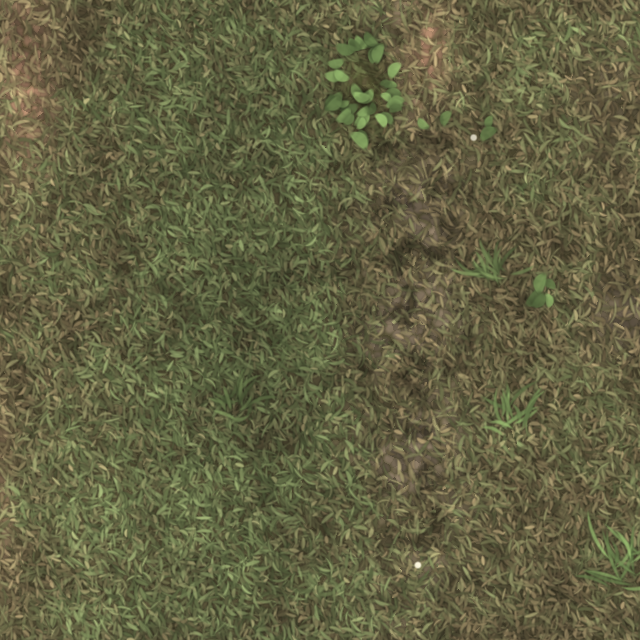
A three.js fragment shader for this texture:

```glsl
varying vec2 vUv;

#define GREEN vec3(0.415, 0.465, 0.295)
#define STRAW vec3(0.535, 0.470, 0.335)
#define SOIL vec3(0.460, 0.405, 0.335)
#define CLAY vec3(0.630, 0.480, 0.385)
#define SHADE vec3(0.240, 0.235, 0.125)
#define LEAF vec3(0.480, 0.590, 0.350)
#define BLADE_LAYERS 10
#define BLADE_WIDTH 0.0026
#define SOFTNESS 0.0022
#define LEAN 2.0
#define LEAN_SPREAD 2.5
#define SHADOW 0.24

vec2 hash2(vec2 p) {
  vec3 q = fract(p.xyx * vec3(0.1031, 0.1030, 0.0973));
  q += dot(q, q.yzx + 33.33);
  return fract((q.xx + q.yz) * q.zy);
}

// Layered sines for the broad patches, about -1 to 1
float waves(vec2 p) {
  float sum = 0.0, amp = 0.5;
  for (int i = 0; i < 5; i++) {
    p = mat2(0.8, 0.6, -0.6, 0.8) * p * 1.7 + 1.3;
    sum += amp * sin(p.x + 1.7 * sin(p.y));
    amp *= 0.65;
  }
  return sum;
}

// Cellular noise: distance to the nearest crumb and its random tone
vec2 crumbs(vec2 p) {
  vec2 nearest = vec2(2.0, 0.0);
  for (int k = 0; k < 9; k++) {
    vec2 cell = floor(p) + vec2(mod(float(k), 3.0), floor(float(k) / 3.0)) - 1.0;
    vec2 h = hash2(cell + 71.0);
    float d = length(p - cell - h);
    if (d < nearest.x) nearest = vec2(d, h.x);
  }
  return nearest;
}

float spot(vec2 p, vec2 centre, vec2 radius) {
  vec2 d = (p - centre) / radius;
  return exp(-dot(d, d));
}

// Paints one curved, pointed blade with a soft shadow beneath it
void paintBlade(inout vec3 col, vec2 q, float angle, vec2 size, float bend, float soft, vec4 tint) {
  float c = cos(angle), s = sin(angle);
  q = vec2(c * q.x + s * q.y, c * q.y - s * q.x);
  float t = q.x / size.x;
  float side = q.y + bend * size.x * (t * t - 0.4);
  float d = abs(side) - size.y * (1.0 - t * t);
  float ends = 1.0 - smoothstep(0.55, 1.0, abs(t));
  float halo = ends * (1.0 - smoothstep(-soft, size.y + soft, d));
  float body = ends * (1.0 - smoothstep(-soft, soft, d));
  col *= 1.0 - SHADOW * halo * tint.a;
  col = mix(col, tint.rgb, tint.a * body);
}

// Scatters grass over a jittered grid
void paintGrass(inout vec3 col, vec2 p, float layer, float green, float cover) {
  float scale = 32.0 + 3.0 * layer;
  vec2 g = p * scale + layer * vec2(17.3, 9.7);
  for (int k = 0; k < 9; k++) {
    vec2 cell = floor(g) + vec2(mod(float(k), 3.0), floor(float(k) / 3.0)) - 1.0;
    vec2 place = hash2(cell + layer * 37.0);
    vec2 h = hash2(cell + layer * 53.0 + 11.0);
    vec2 tone = hash2(cell + layer * 29.0 + 5.0);
    if (tone.x > cover) continue;
    vec3 tint = mix(STRAW, GREEN, clamp(green + (h.y - 0.5) * 0.9, 0.0, 1.0));
    tint = tint * mix(0.72, 1.34, tone.y) + 0.05 * tone.y * tone.y;
    vec2 size = vec2(mix(0.45, 1.0, h.y), BLADE_WIDTH * scale * mix(0.6, 1.3, place.x));
    float angle = LEAN + (h.x - 0.5) * LEAN_SPREAD + 0.4 * sin(dot(cell, vec2(0.31, 0.23)));
    float opacity = mix(0.5, 0.95, fract(tone.x * 17.0));
    paintBlade(col, g - cell - place, angle, size, 0.8 * (place.y - 0.5), SOFTNESS * scale, vec4(tint, opacity));
  }
}

// Broad leaves heaped around a centre
void paintPlant(inout vec3 col, vec2 p, vec2 centre, vec2 spread, float count) {
  for (int i = 0; i < 40; i++) {
    float n = float(i);
    if (n >= count) break;
    vec2 h = hash2(vec2(n, 3.0) + centre * 91.0);
    float turn = n * 2.4 + 1.5 * h.x;
    vec2 at = centre + spread * sqrt(h.y) * vec2(cos(turn), sin(turn));
    vec3 tint = LEAF * mix(0.68, 1.25, fract(h.x * 7.0));
    vec2 size = vec2(0.018, 0.0085) * mix(0.65, 1.15, h.x);
    paintBlade(col, p - at, turn + 2.4 * (h.y - 0.5), size, 0.3, SOFTNESS, vec4(tint, 0.88));
  }
}

// Long loose blades fanning out from one root
void paintTuft(inout vec3 col, vec2 p, vec2 root, float reach, float vigour) {
  for (int i = 0; i < 16; i++) {
    vec2 h = hash2(vec2(float(i), 8.0) + root * 57.0);
    float angle = 0.1 + 3.0 * h.x;
    float len = reach * mix(0.3, 0.7, h.y);
    vec2 middle = root + len * vec2(cos(angle), sin(angle)) + 0.7 * reach * (fract(h.yx * 9.0) - 0.5);
    vec3 tint = mix(GREEN, LEAF, vigour) * mix(0.8, 1.3, fract(h.y * 5.0));
    paintBlade(col, p - middle, angle, vec2(len, 0.0029), 0.8 * (h.y - 0.5), SOFTNESS, vec4(tint, 0.8));
  }
}

void main() {
  vec2 p = vUv;
  float broad = waves(p * 4.0), fine = waves(p * 13.0 + 7.0), clump = waves(p * 30.0 + 3.0);

  // Patches of lush grass, bare soil and reddish clay
  float lush = spot(p, vec2(0.34, 0.45), vec2(0.24, 0.75));
  float band = spot(p, vec2(0.66 - 0.04 * p.y, 0.55), vec2(0.10, 0.60));
  float bare = band * (0.65 + 0.6 * fine + 0.3 * clump) + 0.7 * spot(p, vec2(0.64, 0.28), vec2(0.045, 0.06));
  bare += spot(p, vec2(0.98, 0.51), vec2(0.07)) + 0.5 * spot(p, vec2(0.95, 0.85), vec2(0.07, 0.15));
  bare = clamp(bare, 0.0, 1.0);
  float clay = spot(p, vec2(0.04, 0.88), vec2(0.06, 0.18)) + spot(p, vec2(0.67, 0.92), vec2(0.04, 0.10));
  clay = clamp(clay + 0.6 * spot(p, vec2(0.0, 0.22), vec2(0.025, 0.2)), 0.0, 1.0);
  float green = 0.36 + 0.55 * lush + 0.2 * broad + 0.25 * fine + 0.12 * clump - 0.35 * bare - 0.5 * clay;

  // Crumbly ground
  vec2 crumb = crumbs(p * 80.0);
  vec3 earth = mix(SOIL, CLAY, clay) * mix(0.75, 1.2, crumb.y);
  float exposed = max(bare, clay) * (1.0 - smoothstep(0.3, 1.0, crumb.x));
  vec3 col = mix(SHADE, earth, 0.35 + 0.6 * exposed);

  // Grass, tufts and broad-leaved weeds
  float cover = 1.0 - 0.78 * max(bare, 0.75 * clay);
  for (int i = 0; i < BLADE_LAYERS; i++) paintGrass(col, p, float(i), clamp(green, 0.0, 1.0), cover);
  paintTuft(col, p, vec2(0.80, 0.34), 0.060, 0.7);
  paintTuft(col, p, vec2(0.98, 0.10), 0.085, 0.9);
  paintTuft(col, p, vec2(0.37, 0.36), 0.050, 0.4);
  paintTuft(col, p, vec2(0.78, 0.56), 0.055, 0.4);
  col = mix(col, SHADE, 0.6 * spot(p, vec2(0.57, 0.855), vec2(0.05, 0.07)));
  paintPlant(col, p, vec2(0.57, 0.86), vec2(0.060, 0.085), 40.0);
  paintPlant(col, p, vec2(0.85, 0.55), vec2(0.025, 0.035), 5.0);
  paintPlant(col, p, vec2(0.70, 0.80), vec2(0.070, 0.030), 4.0);

  // Pale pebbles, then broad light and dark hollows
  float pebble = min(length(p - vec2(0.653, 0.117)), length(p - vec2(0.74, 0.785)));
  col = mix(col, vec3(0.82, 0.80, 0.72), 1.0 - smoothstep(0.003, 0.007, pebble));
  float light = 1.0 + 0.09 * broad + 0.09 * fine + 0.09 * clump + 0.10 * clay;
  light += 0.07 * spot(p, vec2(0.15, 0.2), vec2(0.2, 0.4)) - 0.13 * spot(p, vec2(0.42, 0.5), vec2(0.13, 0.4));
  light -= 0.22 * band * smoothstep(0.1, 0.6, -clump);
  gl_FragColor = vec4(col * light, 1.0);
}
```
